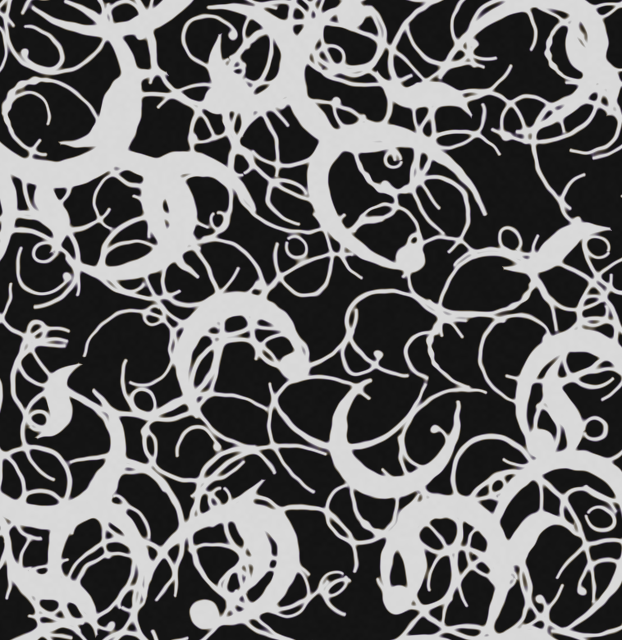
This pattern is drawn by a WebGL 2 fragment shader. Its source:

```glsl
#version 300 es
precision highp float;
// Dense calligraphic flourishes in white on black: swelling crescents with ball
// ends, S-shaped swashes, hairline curls and tiny loops. Each kind is scattered
// on a jittered grid, and all strokes melt together with a smooth union.

uniform vec2 u_resolution;
out vec4 outColor;

const float PI = 3.14159265;
const vec3 BLACK = vec3(0.08);
const vec3 WHITE = vec3(0.85);
const vec3 WARM_EDGE = vec3(0.06, 0.01, -0.07);
const vec3 COOL_EDGE = vec3(0.0, -0.06, 0.06);
const float EDGE = 0.0019;      // half width of the soft edge
const float MELT = 0.007;       // rounding where strokes meet
const float WOBBLE = 0.0035;    // unsteadiness of the hand
const float JITTER = 0.46;      // scatter inside a grid cell
const float SWASH_CELL = 0.25;
const float SWASH_DENSITY = 0.75;

// Lengths are in canvas heights; reach is in cells, span in radians.
struct Style {
    float cell, density;
    vec2 reach, span;
    float curl, thin, swell, ball, bead, seed;
};
const Style CRESCENT = Style(0.25, 0.95, vec2(0.38, 0.56), vec2(1.6, 2.7),
                             0.20, 0.0030, 0.0205, 0.023, 0.0, 11.0);
const Style SWEEP = Style(0.33, 1.0, vec2(0.38, 0.58), vec2(1.2, 2.3),
                          0.18, 0.0026, 0.0050, 0.0, 0.0, 23.0);
const Style RIBBON = Style(0.21, 1.0, vec2(0.40, 0.58), vec2(1.5, 2.7),
                           0.25, 0.0026, 0.0042, 0.0, 0.0, 95.0);
const Style HAIRLINE = Style(0.17, 0.95, vec2(0.36, 0.55), vec2(1.3, 2.6),
                             0.32, 0.0026, 0.0040, 0.0, 0.0025, 37.0);
const Style TENDRIL = Style(0.125, 0.85, vec2(0.30, 0.55), vec2(1.2, 2.9),
                            0.32, 0.0025, 0.0036, 0.006, 0.0, 51.0);
const Style LOOP = Style(0.14, 0.50, vec2(0.09, 0.17), vec2(2.8, 3.1),
                         0.05, 0.0024, 0.0034, 0.0, 0.0, 67.0);

float hash(vec2 p) {
    return fract(sin(dot(p, vec2(127.1, 311.7))) * 43758.5453);
}

float noise(vec2 p) {
    vec2 i = floor(p), f = fract(p);
    f = f * f * (3.0 - 2.0 * f);
    return mix(mix(hash(i), hash(i + vec2(1, 0)), f.x),
               mix(hash(i + vec2(0, 1)), hash(i + vec2(1, 1)), f.x), f.y);
}

float meltUnion(float a, float b) {
    float h = max(MELT - abs(a - b), 0.0) / MELT;
    return min(a, b) - h * h * MELT * 0.25;
}

// Position relative to the jittered, randomly turned centre of a cell.
vec2 toLocal(vec2 p, vec2 id, float cell, float seed) {
    vec2 jitter = vec2(hash(id + seed), hash(id + seed + 1.3)) - 0.5;
    p -= (id + 0.5 + JITTER * jitter) * cell;
    float turn = 2.0 * PI * hash(id + seed + 2.7);
    return mat2(cos(turn), -sin(turn), sin(turn), cos(turn)) * p;
}

// Spiralling elliptical arc, widest in the middle, with an optional ball end.
float arcStroke(vec2 p, vec2 axes, float span, float swell, float ball, float bead, Style s) {
    vec2 q = p / axes;
    float angle = atan(q.y, q.x), t = angle / span;
    float dist = abs(length(q) - 1.0 + s.curl * t) * length(q) / max(length(q / axes), 1e-4);
    float halfWidth = mix(s.thin, swell, pow(max(cos(t * PI * 0.5), 0.0), 1.2));
    halfWidth += bead * (0.5 + 0.5 * cos(angle * 18.0)) * smoothstep(0.5, 0.35, abs(t));
    float d = abs(t) < 1.0 ? dist - halfWidth : 1.0;
    vec2 tip = axes * vec2(cos(span), sin(span));
    d = min(d, length(p - tip * (1.0 - s.curl)) - s.thin);
    d = min(d, length(p - tip * vec2(1, -1) * (1.0 + s.curl)) - s.thin);
    if (ball > 0.0) d = meltUnion(d, length(p - tip * (1.0 - s.curl) * 0.87) - ball);
    return d;
}

float addArcs(float ink, vec2 p, Style s) {
    vec2 home = floor(p / s.cell);
    for (int k = 0; k < 9; k++) {
        vec2 id = home + vec2(k % 3 - 1, k / 3 - 1);
        vec2 key = id + s.seed;
        if (hash(key + 3.1) > s.density) continue;
        float radius = s.cell * mix(s.reach.x, s.reach.y, hash(key + 4.9));
        vec2 axes = radius * vec2(1.0, mix(0.65, 1.0, hash(key + 5.3)));
        float span = mix(s.span.x, s.span.y, hash(key + 6.1));
        float swell = s.swell * mix(0.72, 1.05, hash(key + 7.7));
        float ball = s.ball * step(0.45, hash(key + 8.2));
        float bead = s.bead * step(0.7, hash(key + 9.4));
        vec2 local = toLocal(p, id, s.cell, s.seed);
        if (hash(key + 10.6) > 0.5) local.y = -local.y;
        ink = meltUnion(ink, arcStroke(local, axes, span, swell, ball, bead, s));
    }
    return ink;
}

// Short S-shaped strokes that swell like a flag and taper to points.
float addSwashes(float ink, vec2 p) {
    vec2 home = floor(p / SWASH_CELL);
    for (int k = 0; k < 9; k++) {
        vec2 id = home + vec2(k % 3 - 1, k / 3 - 1);
        if (hash(id + 83.0) > SWASH_DENSITY) continue;
        vec2 q = toLocal(p, id, SWASH_CELL, 79.0);
        float reach = mix(0.065, 0.105, hash(id + 85.0));
        float bend = mix(0.012, 0.024, hash(id + 87.0));
        float t = clamp(q.x / reach, -1.0, 1.0);
        float slope = bend * PI / reach * cos(PI * t);
        float offset = abs(q.y - bend * sin(PI * t)) / sqrt(1.0 + slope * slope);
        float halfWidth = 0.002 + 0.017 * pow(max(cos(t * PI * 0.5), 0.0), 1.4);
        float d = max(offset - halfWidth, abs(q.x) - reach);
        ink = meltUnion(ink, d);
    }
    return ink;
}

void main() {
    vec2 uv = gl_FragCoord.xy / u_resolution.y;
    vec2 p = uv + WOBBLE * (vec2(noise(uv * 60.0), noise(uv * 60.0 + 31.0)) - 0.5);

    float ink = addSwashes(addArcs(1.0, p, CRESCENT), p);
    ink = addArcs(ink, p, SWEEP);
    ink = addArcs(ink, p, RIBBON);
    ink = addArcs(ink, p, HAIRLINE);
    ink = addArcs(ink, p, TENDRIL);
    ink = addArcs(ink, p, LOOP);

    // Soft paint edge whose dark side has a warm or cool fringe.
    float paint = 1.0 - smoothstep(-EDGE, EDGE, ink);
    float fringe = 4.0 * paint * (1.0 - paint) * (1.0 - paint);
    vec3 color = mix(BLACK, WHITE, paint);
    color += fringe * mix(WARM_EDGE, COOL_EDGE, smoothstep(0.35, 0.65, noise(uv * 90.0)));
    color += 0.012 * (noise(uv * 140.0) - 0.5);
    outColor = vec4(color, 1.0);
}
```
